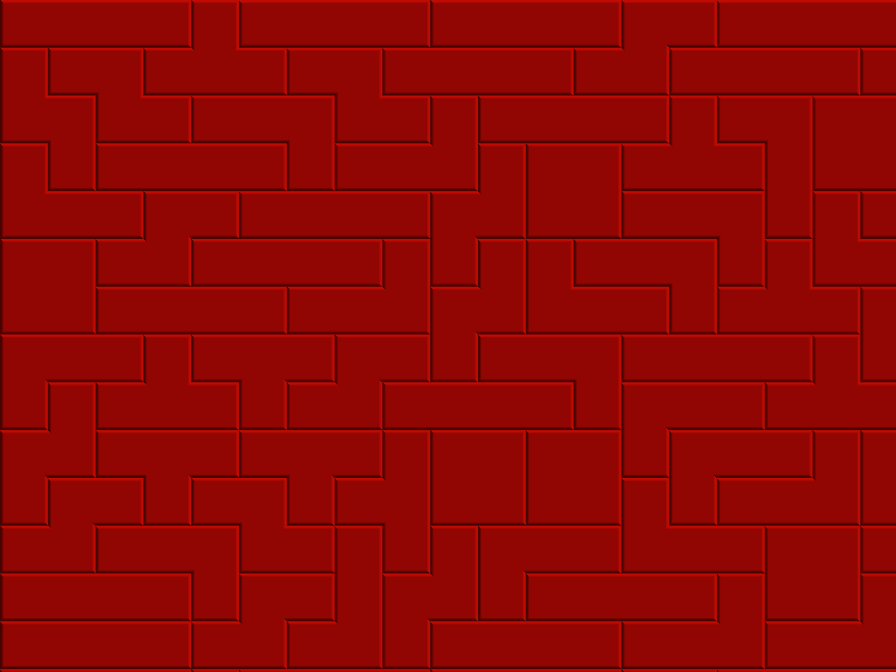
Give the GLSL for this pattern, as a Shadertoy shader.

```glsl
// Draws red bevelled tetromino tiles, packed at random without gaps.
#define ROWS 14             // rows in the packed band
#define VISIBLE_ROWS 14.06  // cells over the canvas height
#define MAX_TILES 100
#define TRIES 11            // random shapes tested per tile
#define SEED 41u
#define BEVEL 0.053         // bevel width in cells
#define RIM_SOFTNESS 0.05   // inner fade of the bevel in cells
#define BASE vec3(0.567, 0.020, 0.008)
#define LIT vec3(0.750, 0.043, 0.012)
#define SHADE vec3(0.280, 0.011, 0.002)

// A tile is up to four stacked runs of cells; unused runs have width 0.
struct Tile { int top; ivec4 left; ivec4 width; };

// Steps the generator and returns its twelve best bits.
int randomBits(inout uint state) {
    state = state * 747796405u + 2891336453u;
    return int(state >> 20u);
}

bool covers(Tile tile, ivec2 cell) {
    int i = cell.y - tile.top;
    if (i < 0 || i > 3) return false;
    int x = cell.x - tile.left[i];
    return x >= 0 && x < tile.width[i];
}

// Packs tiles from left to right until one covers the cell.
Tile findTile(ivec2 cell) {
    Tile tile = Tile(0, ivec4(0), ivec4(0));
    uint state = SEED;
    int front[ROWS];
    for (int r = 0; r < ROWS; r++) front[r] = 0;

    for (int n = 0; n < MAX_TILES; n++) {
        // Pick the least filled row, scanning from a random one.
        int row = randomBits(state) % ROWS;
        int low = row;
        for (int r = 1; r < ROWS; r++) {
            row = row + 1 < ROWS ? row + 1 : 0;
            if (front[row] < front[low]) low = row;
        }
        // Split four cells into runs; a single straight run always fits.
        for (int k = 0; k <= TRIES; k++) {
            int bits = randomBits(state);
            int splits = k < TRIES ? (bits | ((bits >> 3) & (bits >> 6))) & 7 : 0;
            ivec3 split = ivec3(splits & 1, (splits >> 1) & 1, splits >> 2);
            int last = split.x + split.y + split.z;
            tile.top = low - (bits >> 9) % (last + 1);
            if (tile.top < 0 || tile.top + last >= ROWS) continue;

            tile.width = ivec4(1, 0, 0, 0);
            tile.width[split.x] += 1;
            tile.width[split.x + split.y] += 1;
            tile.width[last] += 1;

            // Runs start at the filled front and must touch each other.
            tile.left = ivec4(front[tile.top], 0, 0, 0);
            bool fits = true;
            for (int i = 1; i <= last && fits; i++) {
                int a = tile.left[i - 1], b = front[tile.top + i];
                tile.left[i] = b;
                fits = a < b + tile.width[i] && b < a + tile.width[i - 1];
            }
            if (fits) break;
        }
        if (covers(tile, cell)) break;
        for (int i = 0; i < 4 && tile.width[i] > 0; i++)
            front[tile.top + i] += tile.width[i];
    }
    return tile;
}

// Keeps the nearest edge: x is its distance, y its light (+1 or -1).
void addEdge(inout vec2 edge, float dist, float light) {
    if (dist < edge.x) edge = vec2(dist, light);
}

void mainImage(out vec4 fragColor, in vec2 fragCoord) {
    float pixel = VISIBLE_ROWS / iResolution.y;
    vec2 p = vec2(fragCoord.x, iResolution.y - fragCoord.y) * pixel;
    p.y = mod(p.y, float(ROWS));
    ivec2 cell = ivec2(floor(p));
    vec2 q = fract(p);

    // Tile interiors far from any cell border need no packing.
    vec2 border = min(q, 1.0 - q);
    fragColor = vec4(BASE, 1.0);
    if (min(border.x, border.y) > BEVEL + max(RIM_SOFTNESS, pixel)) return;
    Tile tile = findTile(cell);

    // Light falls from the upper right: top and right edges shine.
    vec2 edge = vec2(1.0, 0.0);
    for (int s = -1; s <= 1; s += 2) {
        float side = float(s);
        float dx = s < 0 ? q.x : 1.0 - q.x;
        bool openX = !covers(tile, cell + ivec2(s, 0));
        if (openX) addEdge(edge, dx, side);
        for (int t = -1; t <= 1; t += 2) {
            float dy = t < 0 ? q.y : 1.0 - q.y;
            bool openY = !covers(tile, cell + ivec2(0, t));
            if (openY) addEdge(edge, dy, -float(t));
            // Inner corners join the two bevels with a mitre.
            if (!openX && !openY && !covers(tile, cell + ivec2(s, t)))
                addEdge(edge, max(dx, dy), dx > dy ? side : -float(t));
        }
    }

    // Soften the inner rim of the bevel and the seam between tiles.
    float rim = clamp((BEVEL - edge.x) / max(RIM_SOFTNESS, pixel) + 0.5, 0.0, 1.0);
    float seam = clamp(2.0 * edge.x / pixel, 0.0, 1.0);
    vec3 color = mix(BASE, edge.y > 0.0 ? LIT : SHADE, rim * seam);
    fragColor = vec4(color, 1.0);
}
```
